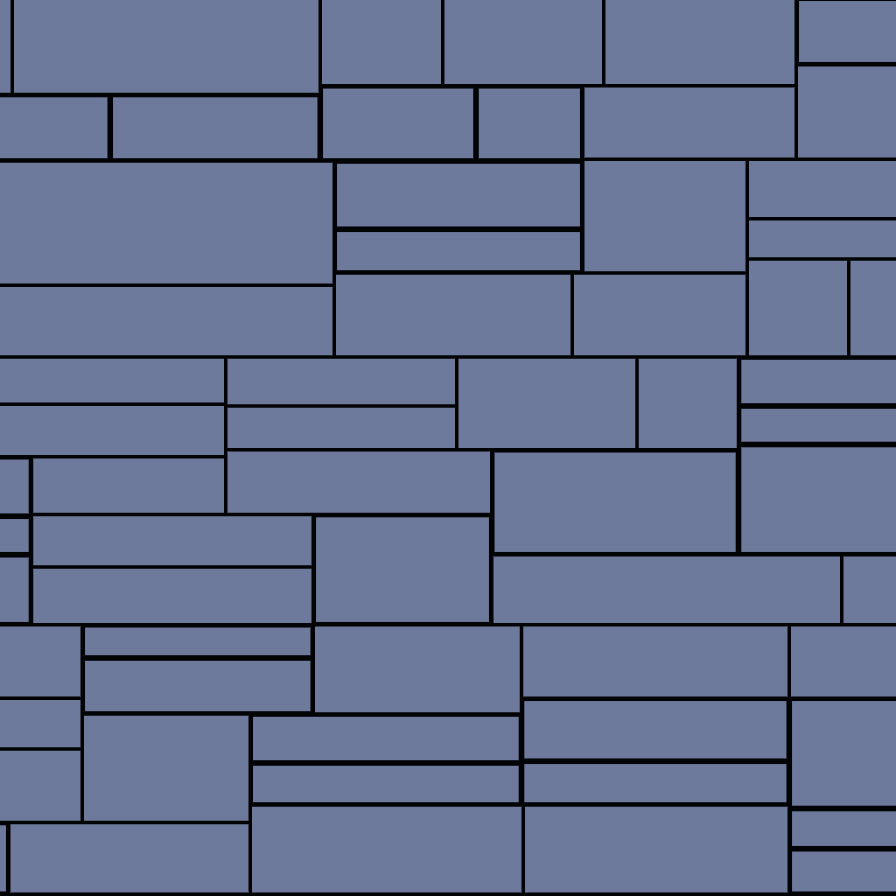
Give the GLSL for this pattern, as a WebGL 1 fragment shader.

```glsl
precision highp float;
// Draws flat slate-blue ashlar masonry: interlocking stones with thin black joints.

uniform vec2 u_resolution;

const vec3 STONE_COLOR = vec3(0.43, 0.48, 0.61);
const vec3 JOINT_COLOR = vec3(0.008, 0.01, 0.018);
const vec2 CELL_SIZE = vec2(0.29, 0.1);    // mean stone size
const vec2 CORNER_JITTER = vec2(0.72, 0.56); // in cells
const float UNIT = 1.0 / 512.0;            // joints align to this step

vec2 hash22(vec2 p) {
    vec3 q = fract(vec3(p.xyx) * vec3(0.1031, 0.1030, 0.0973));
    q += dot(q, q.yzx + 33.33);
    return fract((q.xx + q.yz) * q.zy);
}

vec2 snapToUnit(vec2 p) {
    return floor(p / UNIT + 0.5) * UNIT;
}

// Bands of 3, 3 and 4 rows, repeating every 10 rows.
float bandOf(float row) {
    float r = mod(row, 10.0);
    return step(2.5, r) + step(5.5, r) + 3.0 * floor(row / 10.0);
}

// Jittered lattice point; rows that start a band stay level.
vec2 latticePoint(vec2 cell, float band) {
    vec2 offset = (hash22(cell + vec2(17.0 * band + 41.0, 63.0)) - 0.5) * CORNER_JITTER;
    if (bandOf(cell.y) != bandOf(cell.y - 1.0)) offset.y = 0.0;
    return snapToUnit((cell + offset) * CELL_SIZE);
}

// Bounds (low.xy, high.xy) of a stone whose sides pinwheel by cell parity.
vec4 stoneBounds(vec2 cell) {
    float band = bandOf(cell.y);
    vec2 a = latticePoint(cell, band);
    vec2 b = latticePoint(cell + vec2(1.0, 0.0), band);
    vec2 c = latticePoint(cell + vec2(0.0, 1.0), band);
    vec2 d = latticePoint(cell + vec2(1.0, 1.0), band);
    bool even = mod(cell.x + cell.y, 2.0) < 0.5;
    return even ? vec4(a.x, b.y, d.x, c.y) : vec4(c.x, a.y, b.x, d.y);
}

// Distance to the nearest joint edge, positive inside the stone.
float stoneDistance(vec2 p, vec2 cell) {
    vec4 bounds = stoneBounds(cell);
    vec2 size = bounds.zw - bounds.xy;
    vec2 toSide = min(p - bounds.xy, bounds.zw - p);
    float dist = min(toSide.x, toSide.y);

    // Some tall stones split across, some wide ones split upright.
    vec2 choice = hash22(cell + vec2(131.0, 207.0));
    vec2 toCut = abs(p - snapToUnit(bounds.xy + size * mix(0.35, 0.65, choice.y)));
    if (size.y > 0.095 && choice.x < 0.35) dist = min(dist, toCut.y);
    else if (size.x > 0.24 && choice.x > 0.8) dist = min(dist, toCut.x);

    // A few stones have slightly heavier joints.
    float heavy = step(0.7, hash22(cell + vec2(311.0, 89.0)).x);
    return dist - UNIT * (1.0 + 0.6 * heavy);
}

float masonryDistance(vec2 p) {
    vec2 home = floor(p / CELL_SIZE);
    float dist = -1.0;
    for (int y = -1; y <= 1; y++) {
        for (int x = -1; x <= 1; x++) {
            dist = max(dist, stoneDistance(p, home + vec2(float(x), float(y))));
        }
    }
    return dist;
}

void main() {
    float pixel = 1.0 / u_resolution.y;
    vec2 p = gl_FragCoord.xy * pixel - vec2(0.0, UNIT);
    float stone = clamp(masonryDistance(p) / pixel + 0.5, 0.0, 1.0);
    gl_FragColor = vec4(mix(JOINT_COLOR, STONE_COLOR, stone), 1.0);
}
```
